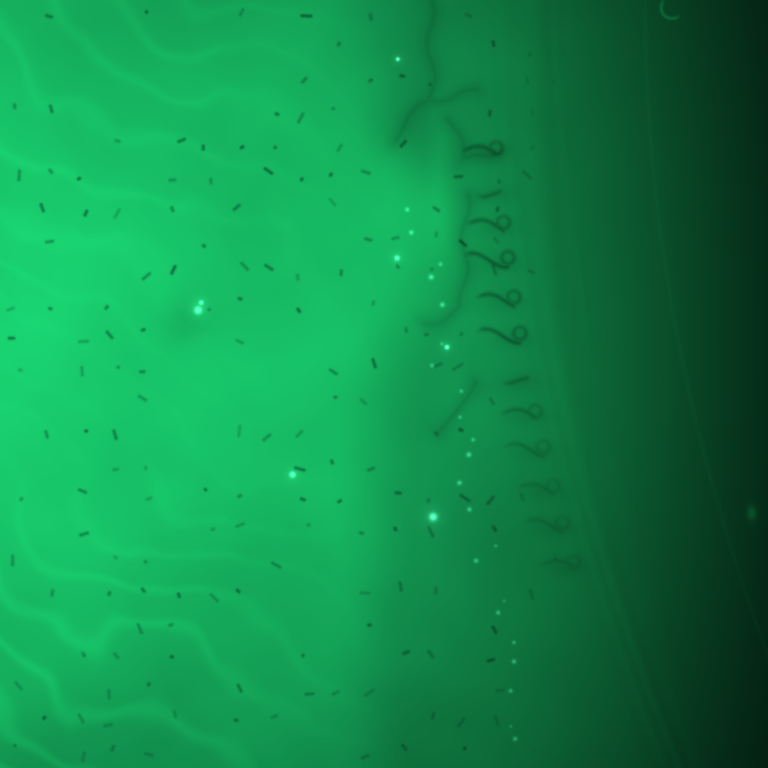
Reproduce this texture procedurally as a Shadertoy shader.

```glsl
#define TINT vec3(0.12, 1.0, 0.535)
#define GLOW_LEVEL 0.815
#define WRINKLE_GAIN 0.055
#define CLOUD_GAIN 0.022
#define SPECK_CELLS 24.0
#define HOOK_COUNT 12
#define SPARK_COUNT 22
#define VEIN_DEPTH 0.13

float hash(vec2 p) {
    vec3 q = fract(vec3(p.xyx) * 0.1031);
    q += dot(q, q.yzx + 33.33);
    return fract((q.x + q.y) * q.z);
}

// Layered, rotated sines: smooth cloudiness around zero
float cloud(vec2 p) {
    float sum = 0.0, gain = 0.6;
    for (int i = 0; i < 4; i++) {
        sum += gain * sin(p.x + 1.4 * sin(p.y + float(i)));
        p = mat2(0.8, 0.6, -0.6, 0.8) * p * 1.75 + 2.1;
        gain *= 0.55;
    }
    return sum;
}

float blob(vec2 p, vec2 center, vec2 size) {
    vec2 q = (p - center) / size;
    return exp(-dot(q, q));
}

float segment(vec2 p, vec2 a, vec2 b) {
    vec2 d = b - a;
    return length(p - a - d * clamp(dot(p - a, d) / dot(d, d), 0.0, 1.0));
}

float rimX(float y) { return 0.68 + 0.2 * (1.0 - y) * (1.0 - y); }

// Broad illumination: bright left, shoulder in the middle, dark right
float illumination(vec2 p) {
    float warp = 0.012 * cloud(p * 11.0);
    float level = GLOW_LEVEL * mix(1.0, 0.9, smoothstep(0.0, 0.5, p.x));
    level *= 1.0 - 0.85 * (p.y - 0.56) * (p.y - 0.56);
    float shoulder = 0.48 + 0.10 * exp(-pow((p.y - 0.7) / 0.13, 2.0));
    level *= 1.0 - 0.17 * smoothstep(-0.06, 0.06, p.x - shoulder + warp);
    float t = p.x - 0.61;
    level *= 1.0 - 0.9 * (t + sqrt(t * t + 0.003));
    level *= 1.0 - 0.06 * smoothstep(-0.02, 0.04, p.x - rimX(p.y));
    level += 0.05 * blob(p, vec2(0.572, 0.76), vec2(0.016, 0.09));
    level += 0.03 * blob(p, vec2(0.225, 0.36), vec2(0.03, 0.025));
    level -= 0.06 * blob(p, vec2(0.24, 0.58), vec2(0.028, 0.024));
    level -= 0.05 * blob(p, vec2(0.53, 0.84), vec2(0.05, 0.05));
    level -= 0.04 * blob(p, vec2(0.63, 0.28), vec2(0.06, 0.12));
    return level;
}

// Fine folds on the left, strongest toward the corners
float wrinkles(vec2 p) {
    float phase = dot(p, vec2(45.0, 75.0)) + 4.5 * cloud(p * 10.0);
    float ridge = pow(0.5 + 0.5 * sin(phase), 5.0) - 0.25;
    float low = smoothstep(0.45, 0.1, p.y);
    float high = 0.5 * smoothstep(0.5, 0.8, p.y);
    return ridge * (0.12 + low + high) * smoothstep(0.55, 0.15, p.x);
}

// Vertical streaks following the rim, plus one thin outer line
float striations(vec2 p) {
    float d = p.x - rimX(p.y);
    float bands = sin(d * 210.0 + 2.0 * sin(d * 67.0 + p.y * 3.0));
    float line = p.x - 0.84 - 0.22 * pow(1.0 - p.y, 2.0);
    return 0.009 * bands * exp(-pow((d - 0.01) / 0.04, 2.0))
         + 0.018 * exp(-pow(line / 0.003, 2.0));
}

// Soft dark branching vessels
float veins(vec2 p) {
    vec4 path[8] = vec4[8](
        vec4(0.56, 1.0, 0.562, 0.87), vec4(0.562, 0.87, 0.51, 0.82),
        vec4(0.562, 0.87, 0.62, 0.88), vec4(0.585, 0.85, 0.605, 0.79),
        vec4(0.605, 0.79, 0.65, 0.805), vec4(0.607, 0.74, 0.603, 0.60),
        vec4(0.603, 0.60, 0.55, 0.575), vec4(0.62, 0.50, 0.575, 0.44));
    vec2 q = p + 0.005 * vec2(sin(p.y * 75.0), sin(p.x * 90.0));
    float shade = 0.0;
    for (int i = 0; i < 8; i++) {
        float d = segment(q, path[i].xy, path[i].zw);
        shade = max(shade, 0.6 * exp(-d * d / 0.00015) + 0.4 * exp(-d * d / 0.00001));
    }
    return shade;
}

// Curled strands in a column beside the rim
float hooks(vec2 p) {
    float shade = 0.0;
    for (int i = 0; i < HOOK_COUNT; i++) {
        float id = float(i), h = hash(vec2(id, 4.0));
        float y = 0.80 - 0.049 * id + 0.012 * (h - 0.5);
        vec2 q = p - vec2(rimX(y) - 0.042, y);
        float reach = 0.03 + 0.035 * h;
        float span = smoothstep(-reach, -reach + 0.015, q.x) * smoothstep(0.006, -0.002, q.x);
        float wave = q.y - 0.006 * sin(q.x * 85.0 + h * 6.0) + 0.15 * q.x;
        float curl = length(q - vec2(0.0, 0.007)) - 0.008;
        float strand = span * exp(-wave * wave / 0.000012);
        strand = max(strand, 0.7 * exp(-curl * curl / 0.00001) * step(0.35, h));
        shade += strand * mix(1.0, 0.4, smoothstep(5.0, 9.0, id)) * (0.6 + 0.4 * h);
        shade += 0.25 * blob(q, vec2(-0.01, 0.0), vec2(0.03, 0.012));
    }
    return shade;
}

// Small dark dashes, one per occupied cell
float specks(vec2 p) {
    vec2 cell = floor(p * SPECK_CELLS);
    float h = hash(cell + 7.0), angle = 6.28 * hash(cell + 31.0);
    vec2 center = (cell + 0.3 + 0.4 * vec2(hash(cell + 53.0), hash(cell + 71.0))) / SPECK_CELLS;
    vec2 arm = vec2(cos(angle), sin(angle)) * 0.006 * hash(cell + 97.0) + 0.0001;
    float d = segment(p, center - arm, center + arm);
    return step(0.55, h) * (0.3 + h * h * h) * exp(-d * d / 0.000006) * smoothstep(0.76, 0.6, p.x);
}

// Bright particles: a few large ones and a scattered diagonal trail
float sparks(vec2 p) {
    vec3 large[7] = vec3[7](vec3(0.564, 0.327, 5.0), vec3(0.258, 0.596, 4.5),
        vec3(0.262, 0.606, 2.5), vec3(0.381, 0.382, 3.5), vec3(0.582, 0.548, 3.0),
        vec3(0.517, 0.664, 3.0), vec3(0.518, 0.923, 2.5));
    float light = 0.0;
    for (int i = 0; i < 7; i++) {
        float size = large[i].z * 0.001;
        light += blob(p, large[i].xy, vec2(size)) + 0.1 * blob(p, large[i].xy, vec2(size * 3.0));
    }
    for (int i = 0; i < SPARK_COUNT; i++) {
        float id = float(i), h = hash(vec2(id, 19.0));
        float y = 0.02 + 0.72 * (id + h) / float(SPARK_COUNT);
        float x = 0.52 + 0.17 * pow(1.0 - y, 1.5) + 0.05 * (hash(vec2(id, 41.0)) - 0.5);
        light += (0.2 + 0.4 * h) * blob(p, vec2(x, y), vec2(0.002 + 0.0015 * h));
    }
    return light;
}

void mainImage(out vec4 fragColor, in vec2 fragCoord) {
    vec2 p = fragCoord / iResolution.xy;
    float level = illumination(p);
    float tissue = smoothstep(0.95, 0.5, p.x);
    level += CLOUD_GAIN * cloud(p * 14.0 + 1.5) * tissue;
    level += WRINKLE_GAIN * wrinkles(p) + striations(p);
    level *= 1.0 - VEIN_DEPTH * veins(p) - 0.27 * min(hooks(p), 1.2) - 0.32 * specks(p);

    // Pale crescent and flake in the dark margin
    vec2 c = p - vec2(0.875, 0.99);
    level += 0.12 * exp(-pow((length(c) - 0.014) / 0.0025, 2.0)) * smoothstep(0.004, -0.01, c.x + c.y);
    level += 0.13 * blob(p, vec2(0.979, 0.332), vec2(0.006, 0.01));

    vec3 color = TINT * max(level, 0.0);
    color += vec3(0.3, 0.55, 0.5) * sparks(p);
    fragColor = vec4(clamp(color, 0.0, 1.0), 1.0);
}
```
